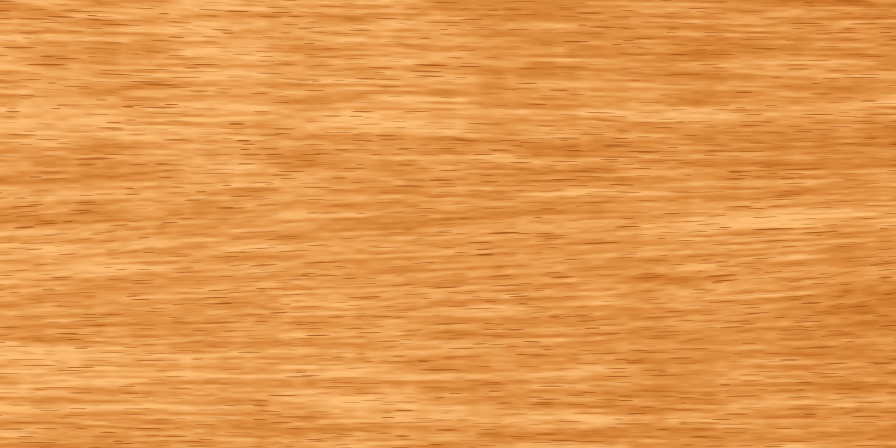
Write a Shadertoy shader that draws this texture.

```glsl
// Oak board with horizontal grain: stretched noise makes the growth bands and
// fibres, and layers of jittered cells scatter the short dark pores.
// All of it is laid along a gently bent grain coordinate.

const vec3 DARK_WOOD  = vec3(0.795, 0.460, 0.168);
const vec3 MID_WOOD   = vec3(0.882, 0.570, 0.268);
const vec3 LIGHT_WOOD = vec3(0.975, 0.715, 0.425);
const vec3 PORE_COLOR = vec3(0.630, 0.300, 0.075);

const float BASE_TONE       = 0.61;
const float SIDE_SHADE      = 0.12;   // left is lighter than right
const float BAND_CONTRAST   = 0.20;
const float RING_CONTRAST   = 0.26;
const float STREAK_CONTRAST = 0.46;
const float FIBRE_CONTRAST  = 0.62;
const float FLECK_CONTRAST  = 0.36;

const int   PORE_LAYERS   = 4;
const vec2  PORE_CELL     = vec2(0.140, 0.0145);
const float PORE_WIDTH    = 0.0014;
const float PORE_SOFTNESS = 0.0014;
const float PORE_DENSITY  = 0.55;

// Broad growth bands: height, half width, change of tone
const int BAND_COUNT = 5;
const vec3 BANDS[BAND_COUNT] = vec3[](
    vec3(0.755, 0.010,  0.19),
    vec3(0.805, 0.020, -0.10),
    vec3(0.600, 0.060, -0.06),
    vec3(0.480, 0.022,  0.18),
    vec3(0.390, 0.040, -0.07));

float hash(vec2 p) {
    return fract(sin(dot(p, vec2(127.1, 311.7))) * 43758.5453);
}

float noise(vec2 p) {
    vec2 i = floor(p);
    vec2 f = fract(p);
    f = f * f * (3.0 - 2.0 * f);
    float low  = mix(hash(i), hash(i + vec2(1.0, 0.0)), f.x);
    float high = mix(hash(i + vec2(0.0, 1.0)), hash(i + vec2(1.0, 1.0)), f.x);
    return mix(low, high, f.y);
}

// Noise centred on zero, with its own frequency along and across the grain
float grainNoise(vec2 g, float along, float across) {
    return noise(g * vec2(along, across) + across) - 0.5;
}

float bump(float x, float center, float width) {
    float d = (x - center) / width;
    return exp(-d * d);
}

// Straightens the grain: x runs along the fibres, y across them
vec2 grainCoord(vec2 p, float middle) {
    float slope = 0.050 * bump(p.y, 0.42, 0.22) - 0.014 * smoothstep(0.4, 0.8, p.y);
    float wave = 0.014 * (noise(p * vec2(1.3, 3.0)) - 0.5)
               + 0.003 * (noise(p * vec2(6.0, 14.0)) - 0.5);
    return vec2(p.x, p.y - slope * (p.x - middle) + wave);
}

// One layer of tapered dashes, at most one in each staggered cell
float poreLayer(vec2 g, float seed, float density, float soft) {
    vec2 q = g / PORE_CELL + seed * vec2(3.7, 0.37);
    q.x += 9.0 * hash(vec2(floor(q.y), seed));
    vec2 id = floor(q) + 17.0 * seed;
    vec2 jitter = vec2(hash(id), hash(id + 5.3)) - 0.5;
    vec2 d = (fract(q) - 0.5 - jitter * vec2(0.25, 0.45)) * PORE_CELL;

    float halfLength = PORE_CELL.x * mix(0.12, 0.37, hash(id + 2.1));
    float r = abs(d.x) / halfLength;
    float halfWidth = PORE_WIDTH * mix(0.4, 1.2, hash(id + 7.9)) * (1.0 - r * r);
    float dash = smoothstep(soft, -soft, abs(d.y) - halfWidth);
    dash *= 1.0 - smoothstep(0.55, 1.0, r);
    float depth = hash(id + 3.3);
    return dash * step(hash(id + 11.7), density) * mix(0.22, 0.95, depth * depth);
}

vec3 woodColor(float tone) {
    vec3 color = mix(DARK_WOOD, MID_WOOD, clamp(2.0 * tone, -0.5, 1.0));
    return mix(color, LIGHT_WOOD, clamp(2.0 * tone - 1.0, 0.0, 1.15));
}

void mainImage(out vec4 fragColor, in vec2 fragCoord) {
    vec2 p = fragCoord / iResolution.y;
    float middle = 0.5 * iResolution.x / iResolution.y;
    vec2 g = grainCoord(p, middle);

    // Tone of the wood, from broad bands down to fine fibres
    float band = grainNoise(g, 0.5, 9.0);
    float tone = BASE_TONE - SIDE_SHADE * (p.x - middle) / middle;
    tone += BAND_CONTRAST * band;
    tone += RING_CONTRAST * grainNoise(g, 1.0, 31.0);
    tone += STREAK_CONTRAST * grainNoise(g, 4.0, 77.0);
    tone += FIBRE_CONTRAST * grainNoise(g, 9.0, 135.0);
    tone += FLECK_CONTRAST * grainNoise(g, 36.0, 170.0);
    for (int i = 0; i < BAND_COUNT; i++) {
        float fade = 0.6 + 0.8 * noise(vec2(g.x * 1.5, float(i) * 7.0));
        tone += BANDS[i].z * fade * bump(g.y, BANDS[i].x, BANDS[i].y);
    }

    // Pores, crowded in the darker bands
    float soft = max(PORE_SOFTNESS, 0.60 / iResolution.y);
    float density = PORE_DENSITY - 0.4 * band + 0.4 * grainNoise(g, 1.5, 12.0);
    float pores = 0.0;
    for (int i = 0; i < PORE_LAYERS; i++) {
        float seed = float(i) + 1.0;
        float scale = 0.85 + 0.19 * float(i);
        pores = max(pores, poreLayer(g * scale, seed, density, soft * scale));
    }

    vec3 color = mix(woodColor(tone), PORE_COLOR, 0.9 * pores);
    fragColor = vec4(color, 1.0);
}
```
